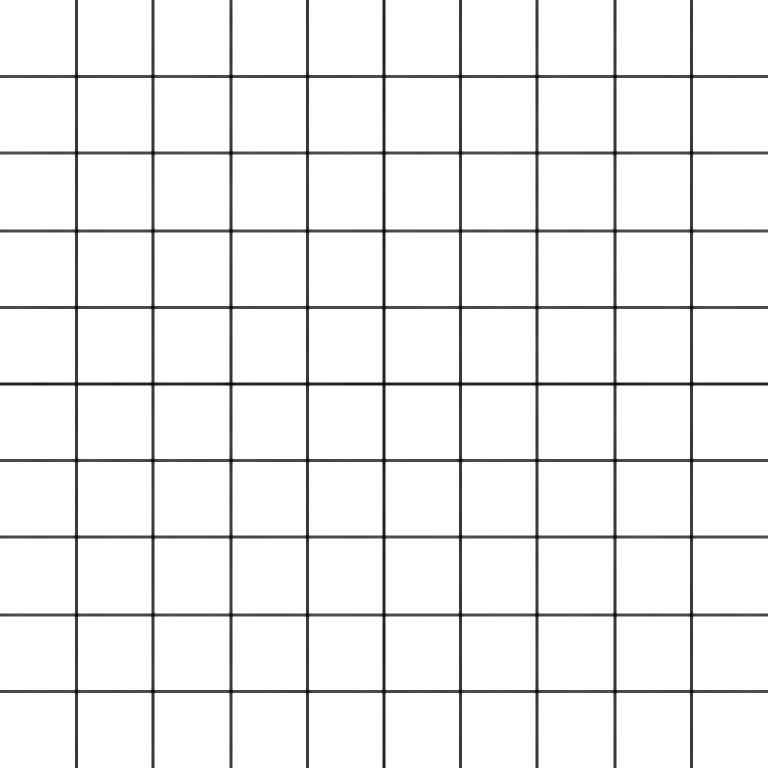
This pattern is drawn by a WebGL 1 fragment shader. Its source:

```glsl
precision highp float;
// Thin charcoal grid: ten by ten white cells, ruled only between cells.
// Each axis finds its nearest rule and box-filters it; the two inks multiply,
// with darker centre rules, slight tone variation and soft dots at crossings.

uniform vec2 u_resolution;

float hash(vec2 p) {
    vec3 q = fract(vec3(p.xyx) * 0.1031);
    q += dot(q, q.yzx + 33.33);
    return fract((q.x + q.y) * q.z);
}

// Smooth noise along one rule, chosen by its seed.
float lineNoise(float t, float seed) {
    float cell = floor(t);
    float blend = smoothstep(0.0, 1.0, t - cell);
    return mix(hash(vec2(cell, seed)), hash(vec2(cell + 1.0, seed)), blend);
}

// Index of the nearest inner rule; the canvas border stays blank.
float ruleIndex(float x) {
    return clamp(floor(x * 10.0 + 0.5), 1.0, 9.0);
}

// Signed distance to a rule, placed on a fine 1/512 lattice.
float ruleOffset(float x, float index) {
    return x - floor(index * 51.2 + 0.5) / 512.0;
}

// Share of a pixel-wide box covered by a rule 1/256 wide.
float coverage(float offset, float pixel) {
    return clamp((1.0 / 512.0 - abs(offset)) / pixel + 0.5, 0.0, 1.0);
}

// Grey level of a rule, with faint unevenness along its length.
float ruleTone(float index, float along, float base, float seed) {
    float centre = 1.0 - step(0.5, abs(index - 5.0));
    float wear = lineNoise(along * 40.0, index + seed) - 0.5;
    return mix(base, 0.14, centre) + 0.04 * wear;
}

void main() {
    vec2 pixel = 1.0 / u_resolution;
    vec2 uv = gl_FragCoord.xy * pixel;

    vec2 index = vec2(ruleIndex(uv.x), ruleIndex(uv.y));
    vec2 offset = vec2(ruleOffset(uv.x, index.x), ruleOffset(uv.y, index.y));

    // Vertical and horizontal rules
    float vertical = mix(1.0, ruleTone(index.x, uv.y, 0.23, 3.0),
                         coverage(offset.x, pixel.x));
    float horizontal = mix(1.0, ruleTone(index.y, uv.x, 0.29, 47.0),
                           coverage(offset.y, pixel.y));

    // Ink gathered where rules cross
    float crossing = 0.35 * exp(-dot(offset, offset) / (0.003 * 0.003));

    gl_FragColor = vec4(vec3(vertical * horizontal * (1.0 - crossing)), 1.0);
}
```
